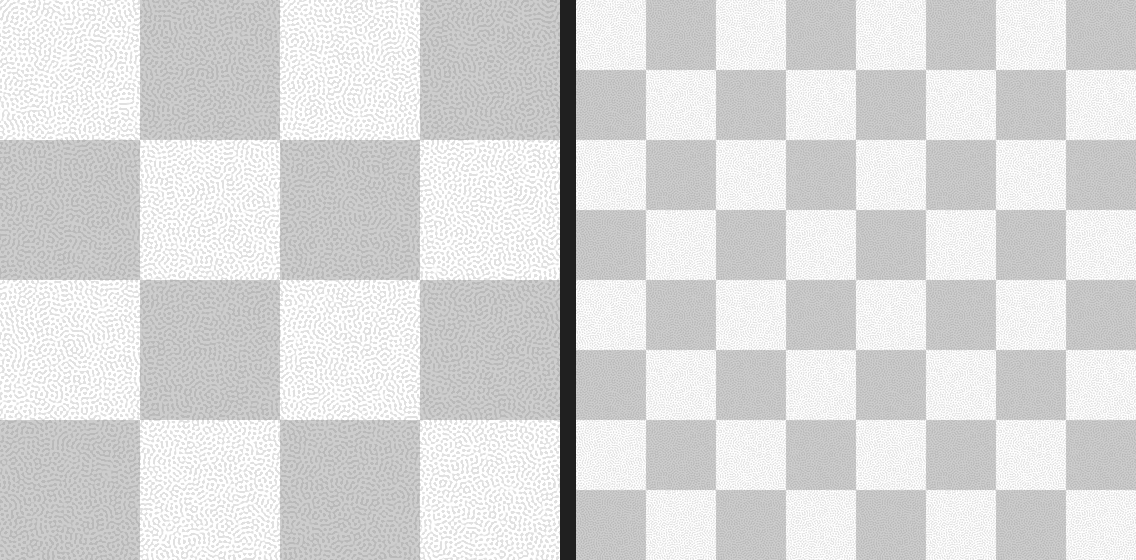
Left: one tile. Right: repeated 2 by 2.
Give the GLSL for this pattern, as a three.js fragment shader.

```glsl
varying vec2 vUv;

const float TAU = 6.2831853;
const float CELLS = 4.0;           // checker squares across and up
const float WORM_FREQ = 118.0;     // worm periods across the canvas
const float FREQ_SPREAD = 0.22;    // relative range of wave frequencies
const int WAVES = 48;              // plane waves in the worm field
const float WORM_LEVEL = 0.3;      // higher gives thinner worms
const float WORM_SOFTNESS = 0.36;  // edge blur relative to one pixel
const vec3 LIGHT_BASE = vec3(1.0);
const vec3 LIGHT_WORM = vec3(0.88);
const vec3 DARK_BASE = vec3(0.805);
const vec3 DARK_WORM = vec3(0.725);

float hash(float n) {
  return fract(sin(n * 12.9898 + 4.137) * 4375.85);
}

// Layered sines of similar wavelength in all directions, with unit variance.
// Whole-number wave vectors make the field wrap at the canvas edges.
float wormField(vec2 uv) {
  float sum = 0.0;
  for (int i = 0; i < WAVES; i++) {
    float n = float(i);
    float angle = 0.5 * TAU * (n + hash(n)) / float(WAVES);
    float freq = WORM_FREQ * (1.0 + FREQ_SPREAD * (hash(n + 71.0) - 0.5));
    vec2 wave = floor(freq * vec2(cos(angle), sin(angle)) + 0.5);
    sum += sin(TAU * (dot(wave, uv) + hash(n + 153.0)));
  }
  return sum * sqrt(2.0 / float(WAVES));
}

// Smoothed checker: 1 on dark squares, 0 on light ones
float checker(vec2 cell, vec2 pixel) {
  vec2 edge = abs(mod(cell - 0.5, 2.0) - 1.0) - 0.5;
  vec2 side = clamp(2.0 * edge / pixel, -1.0, 1.0);
  return 0.5 + 0.5 * side.x * side.y;
}

void main() {
  vec2 pixel = max(fwidth(vUv), vec2(1e-5));

  // Meandering worms, softened to the pixel size
  float blur = WORM_SOFTNESS * TAU * WORM_FREQ * max(pixel.x, pixel.y);
  float worm = smoothstep(WORM_LEVEL - blur, WORM_LEVEL + blur, wormField(vUv));

  // Checker squares choose the pair of tones
  float dark = checker(vUv * CELLS, pixel * CELLS);
  vec3 light = mix(LIGHT_BASE, LIGHT_WORM, worm);
  vec3 shade = mix(DARK_BASE, DARK_WORM, worm);
  gl_FragColor = vec4(mix(light, shade, dark), 1.0);
}
```
